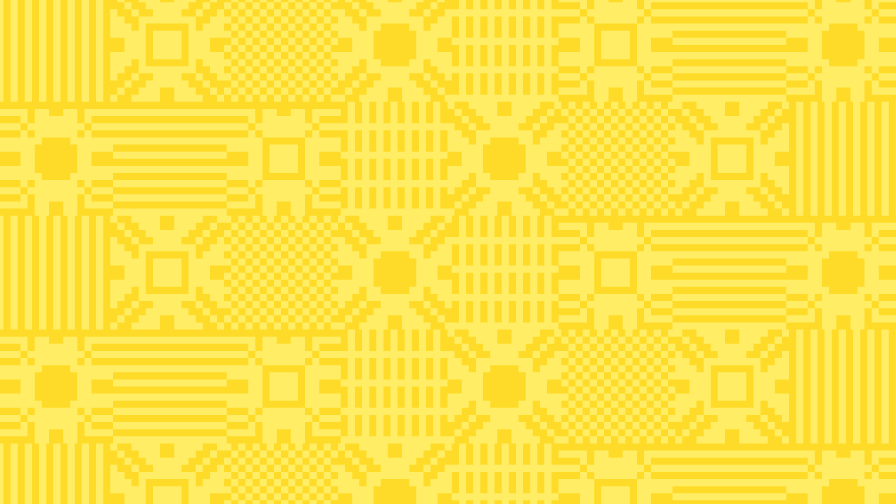
Write a Shadertoy shader that draws this pattern.

```glsl
const vec3 GOLD = vec3(1.0, 0.86, 0.16);
const vec3 LEMON = vec3(1.0, 0.93, 0.40);
const float CELL = 6.1 / 432.0;   // stitch size relative to canvas height
const int TILE = 16;              // stitches per tile row
const int REPEAT = 128;           // stitches per full horizontal repeat
const int SAMPLES = 4;            // smoothing samples per axis

// Distance in whole stitches from the tile centre, 0 to 7 on each axis
ivec2 foldToQuadrant(ivec2 c) {
    return ivec2(abs(vec2(c) - 7.5));
}

// Centre block: filled with clipped corners, or an open frame
bool core(ivec2 q, bool filled) {
    int ring = max(q.x, q.y);
    return filled ? ring < 3 && q.x + q.y < 4 : ring == 2;
}

// Sun: centre block, paired stepped diagonals and four edge blocks
bool sunburst(ivec2 c, bool filled) {
    ivec2 q = foldToQuadrant(c);
    int gap = abs(q.x - q.y);
    bool rays = (gap == 1 || gap == 2) && q.x + q.y >= 6;
    bool studs = min(q.x, q.y) == 0 && max(q.x, q.y) >= 6;
    return core(q, filled) || rays || studs;
}

// Medallion: centre block, crossed corners, side bars and bracketed edges
bool medallion(ivec2 c, bool filled) {
    ivec2 q = foldToQuadrant(c);
    bool diagonal = q.x == q.y && (q.x == 3 || q.x == 4);
    bool sideBar = q.y == 0 && q.x >= 5;
    bool topBar = q.x == 0 && q.y >= 6;
    bool uprights = q.x == 3 && q.y >= 5;
    bool rails = q.y == 3 && q.x >= 5;
    bool bracket = q.y == 5 && q.x >= 5;
    bool border = q.y == 7 && (q.x >= 3 || c.y == 0);
    return core(q, filled) || diagonal || sideBar || topBar
        || uprights || rails || bracket || border;
}

bool stripes(int k) {
    return k % 2 == 0;
}

// Upright bars cut by a light line every fourth row
bool grid(ivec2 c) {
    return stripes(c.x) && c.y % 4 != 3;
}

// Sequence of tiles along one band
bool band(ivec2 c) {
    int x = c.x;
    if (x < 17) return stripes(x);
    if (x < 33) return sunburst(ivec2(x - 17, c.y), false);
    if (x < 49) return stripes(x + c.y);
    if (x < 65) return sunburst(ivec2(x - 49, c.y), true);
    if (x < 80) return grid(ivec2(x - 65, c.y));
    if (x < 96) return medallion(ivec2(x - 80, c.y), false);
    if (x < 112) return stripes(c.y);
    return medallion(ivec2(x - 112, c.y), true);
}

// Stacked bands, every second one mirrored left to right
float weave(vec2 p) {
    vec2 s = vec2(p.x, 5.1 - p.y);
    float row = floor(s.y / float(TILE));
    if (mod(row, 2.0) > 0.5) s.x = 0.46 - s.x;
    float x = mod(s.x + 64.46, float(REPEAT));
    float y = s.y - row * float(TILE);
    return band(ivec2(floor(vec2(x, y)))) ? 1.0 : 0.0;
}

void mainImage(out vec4 fragColor, in vec2 fragCoord) {
    float coverage = 0.0;
    for (int j = 0; j < SAMPLES; j++) {
        for (int i = 0; i < SAMPLES; i++) {
            vec2 jitter = (vec2(i, j) + 0.5) / float(SAMPLES) - 0.5;
            vec2 p = (fragCoord + jitter - 0.5 * iResolution.xy) / iResolution.y;
            coverage += weave(p / CELL);
        }
    }
    coverage /= float(SAMPLES * SAMPLES);
    fragColor = vec4(mix(LEMON, GOLD, coverage), 1.0);
}
```
